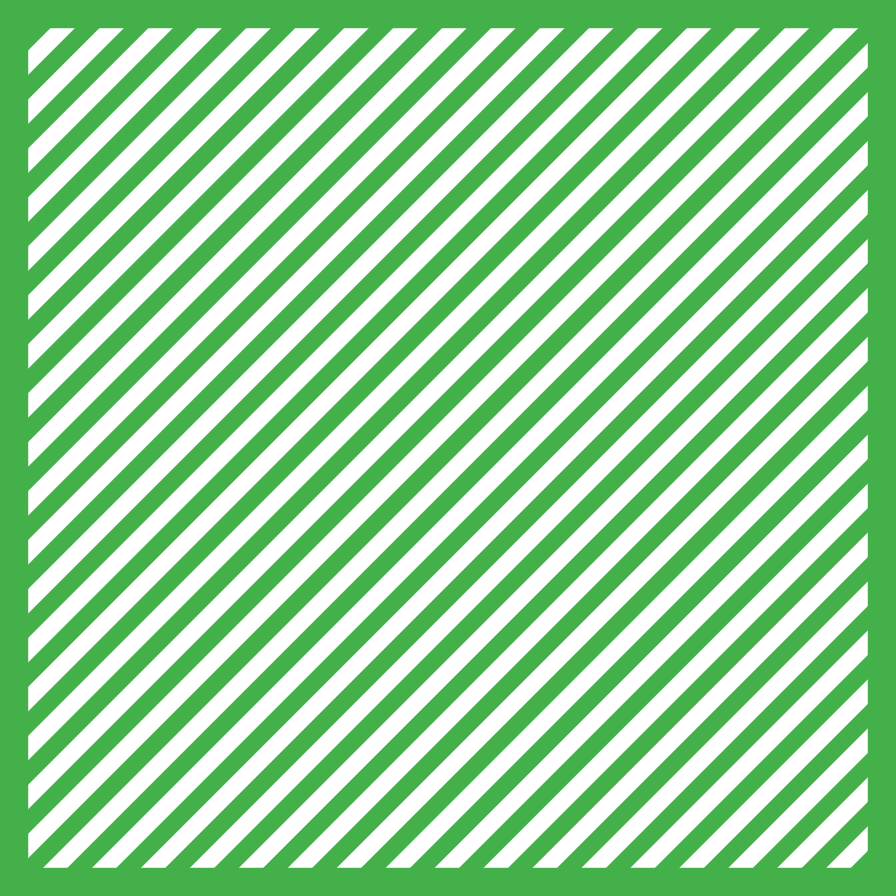
Give the GLSL for this pattern, as a Shadertoy shader.

```glsl
const vec3 GREEN = vec3(0.263, 0.690, 0.290);
const vec3 WHITE = vec3(1.0);

const float FRAME_WIDTH = 0.0315;
const float STRIPE_PERIOD = 0.05464;  // measured along a canvas side
const float STRIPE_OFFSET = 0.0029;   // shift of the central green band
const float STRIPE_FILL = 0.5;        // white share of each period

// Signed distance to an axis-aligned square centred on the origin
float squareDistance(vec2 p, float halfSize) {
    vec2 d = abs(p) - halfSize;
    return max(d.x, d.y);
}

// Signed distance to rising 45 degree bands, negative inside a band
float diagonalDistance(vec2 p, float period, float offset, float fill) {
    float phase = fract((p.x - p.y - offset) / period) - 0.5;
    return (abs(phase) - 0.5 * fill) * period * inversesqrt(2.0);
}

// Antialiased coverage of a signed distance
float coverage(float dist, float pixel) {
    return clamp(0.5 - dist / pixel, 0.0, 1.0);
}

void mainImage(out vec4 fragColor, in vec2 fragCoord) {
    float side = min(iResolution.x, iResolution.y);
    float pixel = 1.0 / side;
    vec2 p = (fragCoord - 0.5 * iResolution.xy) / side;

    // White stripes clipped by the solid green frame
    float panel = coverage(squareDistance(p, 0.5 - FRAME_WIDTH), pixel);
    float stripes = coverage(
        diagonalDistance(p, STRIPE_PERIOD, STRIPE_OFFSET, STRIPE_FILL), pixel);

    fragColor = vec4(mix(GREEN, WHITE, panel * stripes), 1.0);
}
```
